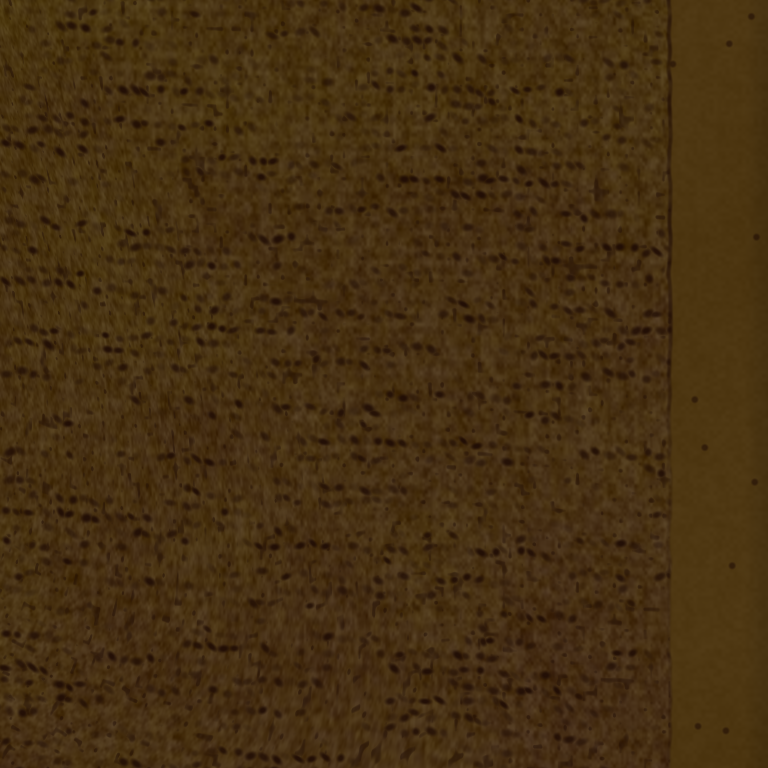
This texture is drawn by a Shadertoy shader. Its source:

```glsl
// Dim brown knitted cloth with a smooth olive border strip on the right.
// Layered value noise makes the fibres; jittered dark gaps, gathered into
// broken runs along slightly sloping rows, make the knit.

const vec3 CLOTH  = vec3(0.283, 0.194, 0.076);
const vec3 GAP    = vec3(0.125, 0.050, 0.018);
const vec3 STRIP  = vec3(0.302, 0.212, 0.066);
const vec3 FIBRE  = vec3(0.150, 0.162, 0.150);   // colour swing of the grain
const vec3 OLIVE  = vec3(0.008, 0.016, -0.012);  // tint of the upper left
const vec2 STITCHES = vec2(60.0, 50.0);          // stitch columns and rows
const float ROW_SLOPE = 0.045;
const float STRIP_X = 0.873;
const float GAP_STRENGTH = 0.95;

float hash(vec2 p) {
    return fract(sin(dot(p, vec2(127.1, 311.7))) * 43758.5453);
}

float noise(vec2 p) {
    vec2 i = floor(p), f = fract(p);
    f = f * f * (3.0 - 2.0 * f);
    return mix(mix(hash(i), hash(i + vec2(1.0, 0.0)), f.x),
               mix(hash(i + vec2(0.0, 1.0)), hash(i + vec2(1.0, 1.0)), f.x), f.y);
}

// Darkness of the gaps between stitches, 0 to 1
float stitchGaps(vec2 p) {
    vec2 cell = floor(p);
    float dark = 0.0;
    for (int y = -1; y <= 1; y++) {
        for (int x = -1; x <= 1; x++) {
            vec2 id = cell + vec2(x, y);
            vec2 jitter = vec2(hash(id + 3.1), hash(id + 7.7));
            vec2 d = p - id - 0.5 - (jitter - 0.5) * vec2(0.6, 0.45);
            d.y += d.x * (hash(id + 21.3) - 0.35) * 0.8;
            // long noise along the row groups the gaps into runs
            float run = noise(id * vec2(0.19, 1.0) + 40.0);
            float weight = smoothstep(0.42, 0.95, 0.62 * run + 0.45 * hash(id + 13.9));
            vec2 radius = vec2(0.34 + 0.24 * hash(id + 5.3), 0.23 + 0.12 * jitter.x);
            float blob = 1.0 - smoothstep(0.25, 1.25, length(d / radius));
            dark = max(dark, blob * weight);
        }
    }
    return dark;
}

vec3 cloth(vec2 uv) {
    // rows sag to the right and waver a little
    vec2 p = uv;
    p.y += ROW_SLOPE * uv.x + 0.012 * (noise(uv * 5.0) - 0.5);

    // fibres lean over towards the lower left
    float lean = 0.5 * (1.0 - smoothstep(0.1, 0.7, uv.x + uv.y * 0.6));
    vec2 g = vec2(p.x - lean * p.y, p.y + lean * p.x);
    float grain = 0.40 * (noise(g * vec2(175.0, 125.0)) - 0.5)
                + 0.30 * (noise(g * vec2(290.0, 210.0) + 17.0) - 0.5)
                + 0.26 * (noise(g * vec2(75.0, 60.0) + 31.0) - 0.5)
                + 0.16 * (noise(uv * vec2(150.0, 24.0) + 53.0) - 0.5);
    float patches = noise(uv * 7.0 + 9.0) - 0.5;
    float rib = 0.035 * cos(6.2832 * p.y * STITCHES.y);

    vec3 col = CLOTH + FIBRE * (grain + 0.10 * patches + rib);
    col += OLIVE * (uv.y - 0.6 * uv.x - 0.15 + 0.8 * patches);
    col.b += 0.035 * (noise(uv * vec2(90.0, 70.0) + 71.0) - 0.5);

    float gaps = stitchGaps(p * STITCHES);
    float specks = smoothstep(0.74, 0.95, noise(g * vec2(125.0, 105.0) + 91.0));
    float dark = max(gaps * GAP_STRENGTH, 0.5 * specks);
    return mix(col, GAP, dark);
}

vec3 strip(vec2 uv) {
    float grain = 0.6 * noise(uv * 190.0) + 0.4 * noise(uv * 80.0 + 5.0) - 0.5;
    vec3 col = STRIP + 0.030 * grain + 0.016 * (noise(uv * 6.0) - 0.5);
    col *= 1.0 - 0.10 * smoothstep(0.965, 1.0, uv.x);
    // a few tiny pits
    vec2 cell = floor(uv * 28.0);
    vec2 d = fract(uv * 28.0) - 0.3 - 0.4 * vec2(hash(cell), hash(cell + 4.0));
    float pit = step(0.96, hash(cell + 8.0)) * (1.0 - smoothstep(0.06, 0.17, length(d)));
    return mix(col, GAP, 0.6 * pit);
}

void mainImage(out vec4 fragColor, in vec2 fragCoord) {
    vec2 uv = fragCoord / iResolution.xy;
    float soft = max(0.0025, 1.0 / iResolution.x);

    // border edge with a slight waver
    float edge = uv.x - STRIP_X - 0.003 * (noise(vec2(uv.y * 45.0, 2.0)) - 0.5);
    vec3 col = mix(cloth(uv), strip(uv), smoothstep(-soft, soft, edge));

    // dark seam, deepest in the upper half
    float seam = 1.0 - smoothstep(0.0005, 0.0045, abs(edge + 0.001));
    float depth = mix(0.2, 0.75, smoothstep(0.35, 0.65, uv.y));
    depth *= 0.5 + 0.5 * noise(vec2(uv.y * 70.0, 6.0));
    col = mix(col, GAP, seam * depth);

    fragColor = vec4(col, 1.0);
}
```
